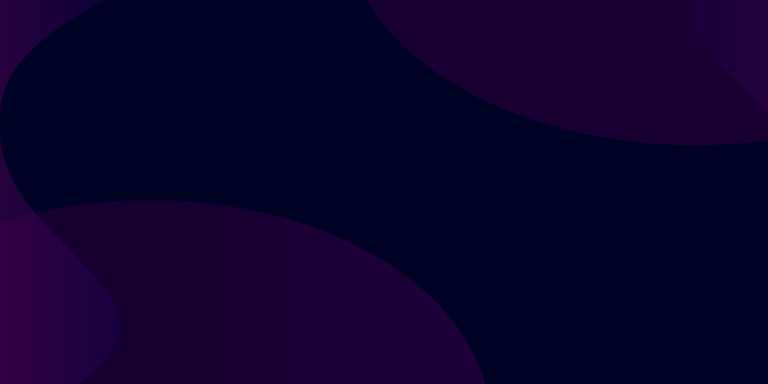
Give the GLSL for this background, as a Shadertoy shader.

```glsl
#define NIGHT vec3(0.0, 0.008, 0.143)
#define PLUM_DARK vec3(0.088, 0.0, 0.19)
#define PLUM_LIGHT vec3(0.122, 0.0, 0.222)
#define RIBBON_PURPLE vec3(0.334, 0.0, 0.37)
#define RIBBON_BLUE vec3(0.09, 0.0, 0.32)
#define RIBBON_OPACITY 0.45
#define CORNER_OPACITY 0.3
#define BULGE 0.315
#define OUTLINE_WIDTH 0.003
#define OUTLINE_STRENGTH 0.3

// Approximate distance, in canvas heights, to the zero line of a field
float toDistance(float field) {
    vec2 slope = vec2(dFdx(field), dFdy(field));
    return field / max(length(slope) * iResolution.y, 1e-4);
}

float coverage(float dist) {
    return clamp(0.5 - dist * iResolution.y, 0.0, 1.0);
}

float ellipse(vec2 p, vec2 center, vec2 radii) {
    return toDistance(length((p - center) / radii) - 1.0);
}

// Right-hand border of the ribbon: flared top, narrow waist, rounded bulge
float ribbonEdge(float y) {
    float flare = 0.279 * pow(max((y - 0.682) / 0.318, 0.0), 2.3);
    float descent = clamp((0.682 - y) / 0.528, 0.0, 1.0);
    float swell = BULGE * smoothstep(0.0, 1.0, pow(descent, 1.27));
    float tuck = max((0.154 - y) / 0.154, 0.0);
    return flare + swell - 0.107 * tuck * tuck;
}

float ribbon(vec2 p) {
    return toDistance(p.x - ribbonEdge(p.y));
}

vec3 ribbonColor(float x) {
    return mix(RIBBON_PURPLE, RIBBON_BLUE, clamp(x / BULGE, 0.0, 1.0));
}

void mainImage(out vec4 fragColor, in vec2 fragCoord) {
    vec2 p = fragCoord / iResolution.y;
    p.x *= 2.0 * iResolution.y / iResolution.x;
    vec3 color = NIGHT;

    // Large hills at the lower left and upper right
    float lowerHill = coverage(ellipse(p, vec2(0.391, -0.099), vec2(0.885, 0.578)));
    float upperHill = coverage(ellipse(p, vec2(1.810, 1.200), vec2(0.911, 0.578)));
    vec3 lowerColor = mix(PLUM_DARK, PLUM_LIGHT, smoothstep(0.4, 1.25, p.x));
    color = mix(color, lowerColor, lowerHill);
    color = mix(color, mix(PLUM_DARK, PLUM_LIGHT, 0.25), upperHill);

    // Translucent ribbon with a faint dark outline
    float ribbonDist = ribbon(p);
    color = mix(color, ribbonColor(p.x), RIBBON_OPACITY * coverage(ribbonDist));
    float outline = 1.0 - smoothstep(0.0, OUTLINE_WIDTH, abs(ribbonDist));
    color *= 1.0 - OUTLINE_STRENGTH * outline;

    // The same ribbon turned half round, inside the upper hill
    vec2 turned = vec2(2.117, 1.122) - p;
    float corner = coverage(ribbon(turned)) * upperHill;
    color = mix(color, ribbonColor(turned.x), CORNER_OPACITY * corner);

    fragColor = vec4(color, 1.0);
}
```
